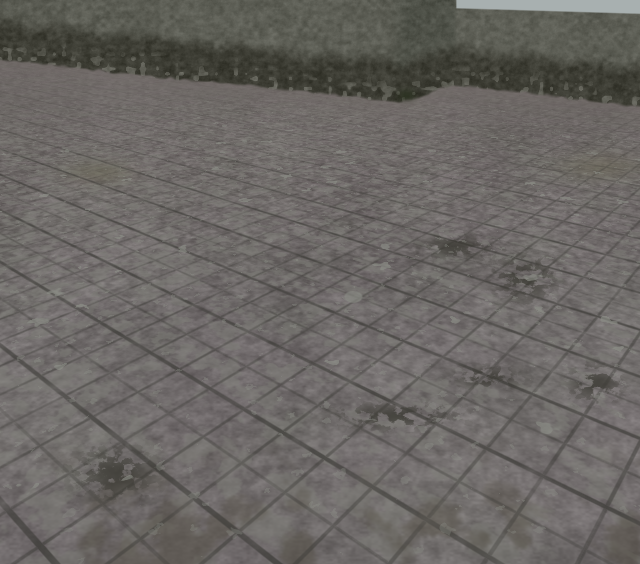
This texture is drawn by a Shadertoy shader. Its source:

```glsl
// Worn square paving in perspective, running up to a damp rendered wall with a corner.

float hash(vec2 p) {
    return fract(sin(dot(p, vec2(127.1, 311.7))) * 43758.5453);
}

float noise(vec2 p) {
    vec2 i = floor(p), f = fract(p);
    f = f * f * (3.0 - 2.0 * f);
    return mix(mix(hash(i), hash(i + vec2(1, 0)), f.x),
               mix(hash(i + vec2(0, 1)), hash(i + vec2(1, 1)), f.x), f.y);
}

float fbm(vec2 p) {
    float sum = 0.0, amp = 0.5;
    for (int i = 0; i < 4; i++) {
        sum += amp * noise(p);
        p = mat2(1.6, 1.2, -1.2, 1.6) * p + 7.3;
        amp *= 0.5;
    }
    return sum / 0.9375;
}

// Soft elliptical patch, wider than tall as seen at a low angle
float patchMask(vec2 p, vec2 centre, vec2 radius) {
    vec2 q = (p - centre) / radius;
    return exp(-dot(q, q));
}

// Round lichen spots, one per cell at most
float lichenSpots(vec2 g, float chance) {
    float mask = 0.0;
    vec2 wobble = 0.3 * vec2(noise(g * 7.0), noise(g * 7.0 + 31.0));
    for (int j = -1; j <= 1; j++)
    for (int i = -1; i <= 1; i++) {
        vec2 cell = floor(g) + vec2(i, j);
        vec2 centre = cell + vec2(hash(cell + 3.1), hash(cell + 8.7));
        float radius = mix(0.07, 0.24, hash(cell + 5.5)) * step(hash(cell), chance);
        float dist = length(g + wobble - 0.15 - centre);
        mask = max(mask, 1.0 - smoothstep(radius * 0.7, radius + 0.01, dist));
    }
    return mask;
}

// Joint between tiles, fading to its average cover when thinner than a pixel
float joint(float x, float halfWidth, float footprint) {
    float dist = abs(fract(x + 0.5) - 0.5);
    float line = 1.0 - smoothstep(halfWidth - footprint * 0.5, halfWidth + footprint, dist);
    return line * clamp(halfWidth * 2.5 / footprint, 0.0, 1.0);
}

vec3 paving(vec2 p) {
    // Ground plane from two vanishing points on one horizon
    float depth = p.y + 0.02;
    vec2 g = vec2((p.x + 0.71) / depth - 0.885, (p.x - 1.367) / depth + 0.842);
    g /= vec2(0.1925, 0.163);
    vec2 footprint = fwidth(g);
    float near = smoothstep(0.08, 0.55, p.y);
    float detail = 1.0 - smoothstep(0.12, 0.5, max(footprint.x, footprint.y));

    // Stone colour: broad drift, per-tile tone, grain
    vec3 col = mix(vec3(0.435, 0.415, 0.405), vec3(0.445, 0.428, 0.425), near);
    col += 0.07 * (fbm(p * 9.0) - 0.5);
    col += 0.035 * (hash(floor(g) + 40.0) - 0.5) * detail;
    col += vec3(0.008, -0.004, 0.010) * (noise(g * 0.7) - 0.4);
    float grain = fbm(g * 5.0);
    col += 0.16 * (grain - 0.5) * (0.25 + 0.75 * detail);
    col += 0.05 * (noise(p * vec2(170.0, 280.0)) - 0.5);

    // Pale crust, thickest to the left
    float crust = smoothstep(0.52, 0.68, fbm(g * vec2(3.2, 2.6) + 19.0) + 0.08 * (0.5 - p.x));
    col = mix(col, vec3(0.50, 0.50, 0.475), crust * 0.5 * (0.3 + 0.7 * detail));

    // Brown weathering on the nearest tiles and mossy tints farther off
    float brown = smoothstep(0.5, 0.7, fbm(g * 1.7 + 60.0)) * smoothstep(0.65, 0.85, p.y);
    col = mix(col, vec3(0.35, 0.33, 0.29), brown * 0.55);
    float moss = patchMask(p, vec2(0.155, 0.27), vec2(0.05, 0.018))
               + patchMask(p, vec2(0.94, 0.26), vec2(0.06, 0.02));
    col = mix(col, vec3(0.43, 0.42, 0.34), moss * 0.5);

    // Joints, every second one heavier along the main direction
    float heavy = joint(g.x * 0.5, 0.019, footprint.x * 0.5);
    float fine = 0.55 * joint(g.x, 0.022, footprint.x);
    float cross = 0.7 * joint(g.y, 0.025, footprint.y);
    float gap = max(max(heavy, fine), cross) * (0.55 + 0.6 * noise(g * 2.3));
    col = mix(col, vec3(0.25, 0.245, 0.23), clamp(gap, 0.0, 1.0) * 0.75);

    // Dark growth broken up by grain
    float stain = patchMask(p, vec2(0.71, 0.385), vec2(0.05, 0.018))
                + patchMask(p, vec2(0.82, 0.435), vec2(0.05, 0.035))
                + patchMask(p, vec2(0.18, 0.74), vec2(0.06, 0.04))
                + patchMask(p, vec2(0.62, 0.65), vec2(0.09, 0.02))
                + patchMask(p, vec2(0.76, 0.59), vec2(0.05, 0.018))
                + patchMask(p, vec2(0.93, 0.60), vec2(0.04, 0.03));
    float speck = smoothstep(0.48, 0.62, fbm(p * vec2(75.0, 100.0)) + 0.08 * stain);
    col = mix(col, vec3(0.23, 0.225, 0.20), clamp(stain, 0.0, 1.0) * speck * 0.8);

    // Lichen discs
    float spots = max(lichenSpots(g * 0.9, 0.14), 0.6 * lichenSpots(g * 2.4 + 50.0, 0.3));
    spots = max(spots, smoothstep(0.4, 0.6, patchMask(p, vec2(0.552, 0.464), vec2(0.017, 0.011))));
    col = mix(col, vec3(0.56, 0.57, 0.54), spots * 0.6 * (0.3 + 0.7 * detail));

    return col * (1.0 - 0.06 * smoothstep(0.75, 0.9, p.y));
}

vec3 wall(vec2 p, float base, float px) {
    float rough = fbm(p * vec2(130.0, 150.0));
    float side = smoothstep(0.60, 0.64, p.x) * (1.0 - smoothstep(0.708, 0.716, p.x));
    vec3 col = mix(vec3(0.365, 0.37, 0.335), vec3(0.32, 0.33, 0.295), side);
    col += 0.15 * (rough - 0.5) + 0.05 * (fbm(p * 14.0) - 0.5);

    // Rising damp with a ragged top
    float height = base - p.y + 0.025 * (fbm(p * vec2(35.0, 20.0)) - 0.5);
    float damp = 1.0 - smoothstep(0.045, 0.075, height);
    vec3 dampCol = vec3(0.225, 0.225, 0.19) + 0.17 * (rough - 0.5);
    dampCol += 0.16 * smoothstep(0.66, 0.78, noise(p * 130.0)) * smoothstep(0.05, 0.0, height);
    col = mix(col, dampCol, damp * 0.92);

    // Painted panel above the right plinth
    float edge = 0.013 + 0.03 * (p.x - 0.713);
    float panel = smoothstep(-px, px, edge - p.y) * smoothstep(-px, px, p.x - 0.713);
    return mix(col, vec3(0.66, 0.69, 0.69), panel);
}

void mainImage(out vec4 fragColor, in vec2 fragCoord) {
    // Width spans 0 to 1, y runs down from the top
    float px = 1.0 / iResolution.x;
    vec2 p = vec2(fragCoord.x, iResolution.y - fragCoord.y) * px;

    // Foot of the wall: left face, short return, right face
    float base = max(min(0.094 + 0.104 * p.x, 0.159 - 0.325 * (p.x - 0.63)),
                     0.133 + 0.115 * (p.x - 0.71));
    float ragged = base + 0.006 * (noise(p * 90.0) - 0.5);

    vec3 ground = paving(p);
    float dust = exp(-max(p.y - base, 0.0) * 45.0);
    ground = mix(ground, vec3(0.44, 0.41, 0.40), dust * 0.55);
    vec3 col = mix(wall(p, base, px), ground, smoothstep(-0.003, 0.003, p.y - ragged));

    // Weed at the foot of the corner
    float weed = patchMask(p, vec2(0.635, 0.149), vec2(0.013, 0.009));
    col = mix(col, vec3(0.16, 0.19, 0.12), weed * 0.8);
    fragColor = vec4(clamp(col, 0.0, 1.0), 1.0);
}
```
